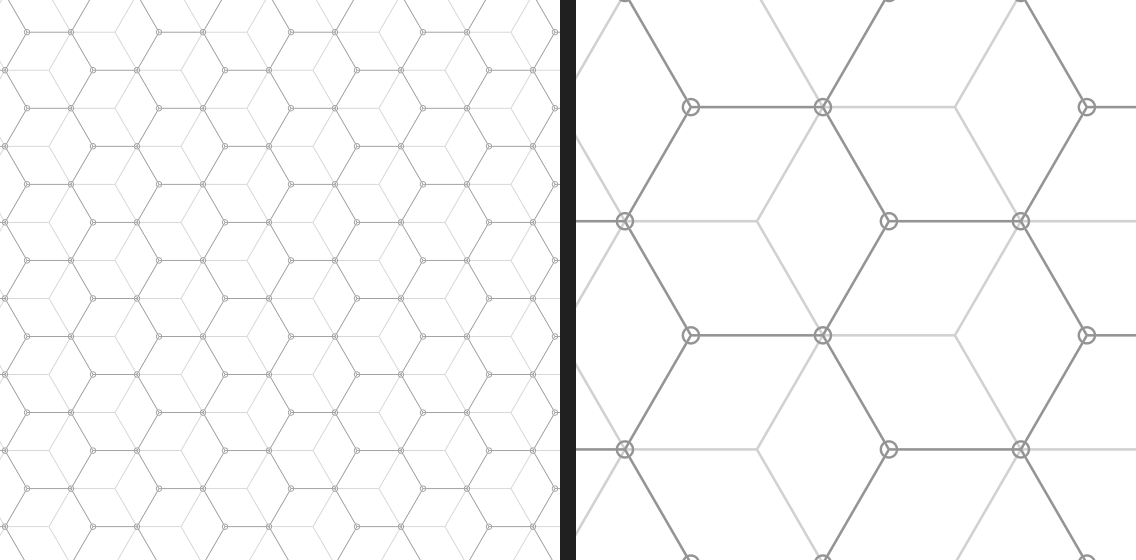
Left: the whole. Right: its middle third, enlarged.
Give the GLSL for this pattern, as a WebGL 1 fragment shader.

```glsl
precision highp float;
// Thin grey honeycomb with ringed corners and a faint cube drawn inside every cell.

uniform vec2 u_resolution;

#define SIDE vec2(0.07856, 0.07843)    // hexagon side, as a share of the canvas
#define CENTRE vec2(0.0875, 0.8746)    // centre of one hexagon
#define LINE_WIDTH 0.0195              // in hexagon sides, like the ring sizes
#define RING_RADIUS 0.061
#define RING_WIDTH 0.0185
#define PAPER vec3(1.0)
#define EDGE_INK vec3(0.58)
#define CUBE_INK vec3(0.82)

const float SQRT3 = 1.7320508;
const vec2 CORNER = vec2(0.5, 0.5 * SQRT3);

// Offset from the centre of the nearest flat-topped hexagon of side 1.
vec2 hexLocal(vec2 p) {
  vec2 period = vec2(3.0, SQRT3);
  vec2 a = mod(p + 0.5 * period, period) - 0.5 * period;
  vec2 b = mod(p, period) - 0.5 * period;
  return dot(a, a) < dot(b, b) ? a : b;
}

// Distance to the spoke from the origin to the unit vector tip.
float spokeDistance(vec2 p, vec2 tip) {
  return length(p - tip * clamp(dot(p, tip), 0.0, 1.0));
}

// Share of a pixel covered by a line of the given width at distance d.
float strokeCoverage(float d, float width, float pixel) {
  float nearSide = max(d - 0.5 * pixel, -0.5 * width);
  float farSide = min(d + 0.5 * pixel, 0.5 * width);
  return clamp((farSide - nearSide) / pixel, 0.0, 1.0);
}

void main() {
  vec2 uv = gl_FragCoord.xy / u_resolution.y;
  float pixel = 1.0 / (u_resolution.y * SIDE.y);
  vec2 local = hexLocal((uv - CENTRE) / SIDE);
  vec2 folded = abs(local);

  // Cube edges: one spoke to the left, two to the right corners.
  float cube = min(spokeDistance(local, vec2(-1.0, 0.0)),
                   spokeDistance(vec2(local.x, folded.y), CORNER));

  // Hexagon outline and the rings on its corners.
  float outline = abs(CORNER.y - max(folded.y, dot(folded, CORNER.yx)));
  float corner = min(length(folded - vec2(1.0, 0.0)), length(folded - CORNER));
  float ring = abs(corner - RING_RADIUS);

  float edgeInk = max(strokeCoverage(outline, LINE_WIDTH, pixel),
                      strokeCoverage(ring, RING_WIDTH, pixel));
  vec3 colour = mix(PAPER, CUBE_INK, strokeCoverage(cube, LINE_WIDTH, pixel));
  colour = mix(colour, EDGE_INK, edgeInk);
  gl_FragColor = vec4(colour, 1.0);
}
```
